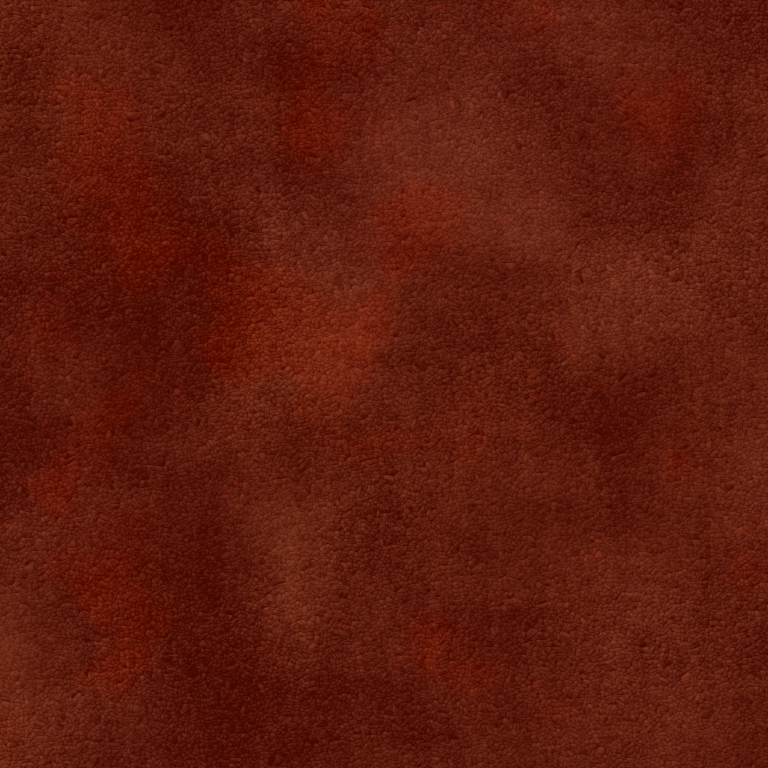
Write a WebGL 2 fragment shader that draws this texture.

```glsl
#version 300 es
precision highp float;
// Worn red-brown leather: fine pebbled grain over soft cloudy mottling.

#define GRAIN_CELLS vec2(165.0, 200.0)
#define GRAIN_CONTRAST 1.4
#define MOTTLE_SCALE 5.0
#define MOTTLE_CONTRAST 1.1
#define STREAK_CONTRAST 0.12
#define BASE_TONE 0.47
#define DARK_HIDE vec3(0.290, 0.046, 0.010)
#define LIGHT_HIDE vec3(0.470, 0.199, 0.114)
#define RED_TINT vec3(0.050, -0.004, -0.016)
#define PINK_TINT vec3(0.000, 0.002, 0.035)
#define LIGHT_DIR vec2(-0.45, 0.89)

uniform vec2 u_resolution;
out vec4 fragColor;

// Integer hash of a lattice point, giving three values in 0..1.
vec3 hash3(vec2 p) {
  uvec3 v = uvec3(ivec3(ivec2(p), 17)) * 1664525u + 1013904223u;
  v.x += v.y * v.z; v.y += v.z * v.x; v.z += v.x * v.y;
  v ^= v >> 16u;
  v.x += v.y * v.z; v.y += v.z * v.x; v.z += v.x * v.y;
  return vec3(v >> 8u) / 16777216.0;
}

float noise(vec2 p) {
  vec2 i = floor(p), f = fract(p);
  f = f * f * f * (f * (f * 6.0 - 15.0) + 10.0);
  float low = mix(hash3(i).x, hash3(i + vec2(1, 0)).x, f.x);
  float high = mix(hash3(i + vec2(0, 1)).x, hash3(i + vec2(1, 1)).x, f.x);
  return mix(low, high, f.y);
}

float fbm(vec2 p) {
  float sum = 0.0, weight = 0.53;
  for (int k = 0; k < 4; k++) {
    sum += weight * noise(p);
    p = mat2(1.6, 1.2, -1.2, 1.6) * p + 7.3;
    weight *= 0.5;
  }
  return sum;
}

// Pebbles split by creases: x is the relief tone, y a random value per pebble.
vec2 pebbles(vec2 uv) {
  vec2 warp = vec2(noise(uv * 70.0), noise(uv * 70.0 + 31.0)) - 0.5;
  vec2 p = uv * GRAIN_CELLS + 1.6 * warp;
  vec2 cell = floor(p), toCentre = vec2(0.0);
  float nearest = 9.0, second = 9.0;
  vec3 id = vec3(0.0);
  for (int y = -1; y <= 1; y++) {
    for (int x = -1; x <= 1; x++) {
      vec2 site = cell + vec2(x, y);
      vec3 h = hash3(site);
      vec2 d = p - site - h.xy;
      float dist = length(d);
      if (dist < nearest) {
        second = nearest;
        nearest = dist;
        toCentre = d;
        id = h;
      } else {
        second = min(second, dist);
      }
    }
  }
  float crease = smoothstep(0.0, 0.4, second - nearest) - 0.6;
  float slope = dot(toCentre, LIGHT_DIR);
  float fibre = noise(uv * 260.0) - 0.5;
  float relief = 0.25 * crease + 0.3 * slope + 0.18 * (id.z - 0.5) + 0.22 * fibre;
  return vec2(relief, id.z);
}

vec3 leather(vec2 uv) {
  // Cloudy wear with faint streaks along both axes
  vec2 bend = 0.12 * vec2(noise(uv * 4.0 + 3.0), noise(uv * 4.0 + 19.0));
  float mottle = fbm((uv + bend) * MOTTLE_SCALE + 2.7) - 0.5;
  float streaks = noise(uv * vec2(60.0, 7.0)) + noise(uv * vec2(6.0, 45.0) + 50.0) - 1.0;

  // Grain strength drifts slowly over the hide
  vec2 grain = pebbles(uv);
  float strength = GRAIN_CONTRAST * mix(0.8, 1.2, noise(uv * 6.0 + 90.0));
  float tone = BASE_TONE + MOTTLE_CONTRAST * mottle + STREAK_CONTRAST * streaks
             + strength * grain.x;
  vec3 colour = mix(DARK_HIDE, LIGHT_HIDE, clamp(tone, -0.1, 1.25));

  // Redder patches with scattered dyed pebbles, and dusty pink areas
  float redness = smoothstep(0.55, 0.85, fbm(uv * 7.0 + 40.0));
  float fleck = smoothstep(0.94, 0.98, grain.y) * noise(uv * 14.0 + 8.0);
  float dust = fbm(uv * 2.5 + 63.0) - 0.35;
  return colour + RED_TINT * (redness + 0.7 * fleck) + PINK_TINT * dust * tone;
}

void main() {
  // Four samples per pixel soften the crease edges
  vec3 sum = vec3(0.0);
  for (int k = 0; k < 4; k++) {
    vec2 offset = vec2(k & 1, k >> 1) * 0.5 - 0.25;
    sum += leather((gl_FragCoord.xy + offset) / u_resolution.y);
  }
  fragColor = vec4(clamp(sum * 0.25, 0.0, 1.0), 1.0);
}
```
